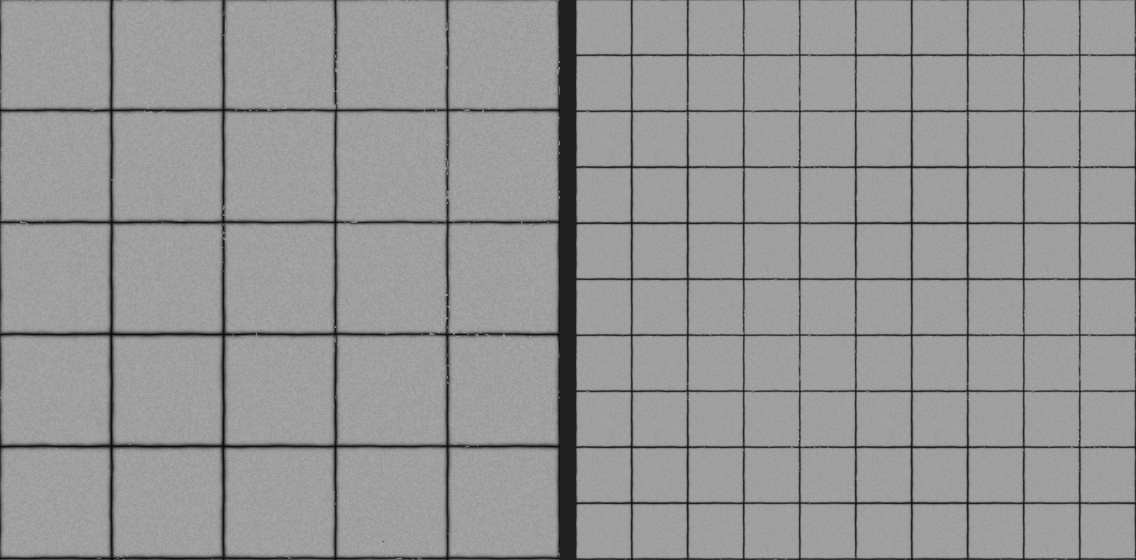
Left, the tile; right, the same tile 2 across and 2 down.
Write a WebGL 1 fragment shader that draws this pattern.

```glsl
precision highp float;
// Square grey tiles, five by five, with soft dark worn grooves and fine grain.

uniform vec2 u_resolution;

const float TAU = 6.2831853;
const float TILES = 5.0;
const vec2 GRID_OFFSET = vec2(-0.0008, 0.0030);
const vec3 TILE_COLOR = vec3(0.625);
const vec3 GROOVE_COLOR = vec3(0.045);
const float WIDTH_FRESH = 0.0038;    // groove falloff distance
const float WIDTH_WORN = 0.0027;
const float FALLOFF = 1.375;         // below 2 gives a long soft tail
const float WOBBLE = 0.0004;
const float FLECK_CELLS = 190.0;     // chips along one groove
const float PATCH_CELLS = 18.0;      // groups of chips
const float FLECK_STRENGTH = 0.75;
const float GRAIN_CELLS = 384.0;
const float GRAIN_AMOUNT = 0.055;
const vec2 SPECK_POSITION = vec2(0.684, 0.033);
const float SPECK_RADIUS = 0.0028;

float hash(vec2 p) {
  vec3 q = fract(vec3(p.xyx) * 0.1031);
  q += dot(q, q.yzx + 33.33);
  return fract((q.x + q.y) * q.z);
}

// Value noise that wraps after the given number of cells.
float wrapNoise(vec2 p, vec2 period) {
  vec2 cell = floor(p);
  vec2 f = fract(p);
  f = f * f * (3.0 - 2.0 * f);
  vec2 a = mod(cell, period);
  vec2 b = mod(cell + 1.0, period);
  return mix(mix(hash(a), hash(vec2(b.x, a.y)), f.x),
             mix(hash(vec2(a.x, b.y)), hash(b), f.x), f.y);
}

// Darkness of the nearest groove; "across" crosses it, "along" follows it.
float groove(float across, float along, float wear, float seed) {
  float nearest = floor(across * TILES + 0.5);
  float row = mod(nearest, TILES) * 8.0 + seed;
  float d = across - nearest / TILES;

  // Uneven centre line and width
  float wave = sin(TAU * 7.0 * along + row) + 0.6 * sin(TAU * 19.0 * along + row * 2.3);
  float rough = wrapNoise(vec2(along * 90.0, row + 3.0), vec2(90.0, 128.0));
  float width = mix(WIDTH_FRESH, WIDTH_WORN, wear) * (0.9 + 0.2 * rough);
  float dark = exp(-pow(abs(d + WOBBLE * wave) / width, FALLOFF));
  dark *= mix(1.0, 0.88, wear);

  // Pale chips, clustered and more common where worn
  float chip = wrapNoise(vec2(along * FLECK_CELLS, row + d * 280.0),
                         vec2(FLECK_CELLS, 128.0));
  float cluster = wrapNoise(vec2(along * PATCH_CELLS, row + 1.0),
                            vec2(PATCH_CELLS, 128.0));
  float fleck = smoothstep(0.68, 0.92, chip)
              * smoothstep(0.45, 0.85, cluster + 0.35 * (wear - 0.5));
  return dark * (1.0 - FLECK_STRENGTH * fleck);
}

void main() {
  vec2 uv = gl_FragCoord.xy / u_resolution;
  vec2 p = uv - GRID_OFFSET;

  // Wear peaks toward the upper right and wraps at the edges
  float wear = 0.5 - 0.25 * (sin(TAU * uv.x) + sin(TAU * uv.y));

  float vertical = groove(p.x, uv.y, wear, 2.0);
  float horizontal = groove(p.y, uv.x, wear, 50.0);
  float dark = 1.0 - (1.0 - vertical) * (1.0 - horizontal);

  // One small stain
  float speck = length(uv - SPECK_POSITION);
  dark = max(dark, 0.45 * (1.0 - smoothstep(0.0, SPECK_RADIUS, speck)));

  // Fine grain, fading inside the grooves
  float grain = wrapNoise(uv * GRAIN_CELLS, vec2(GRAIN_CELLS)) - 0.5;
  vec3 color = mix(TILE_COLOR, GROOVE_COLOR, dark);
  color += GRAIN_AMOUNT * grain * (1.0 - dark);
  gl_FragColor = vec4(color, 1.0);
}
```
